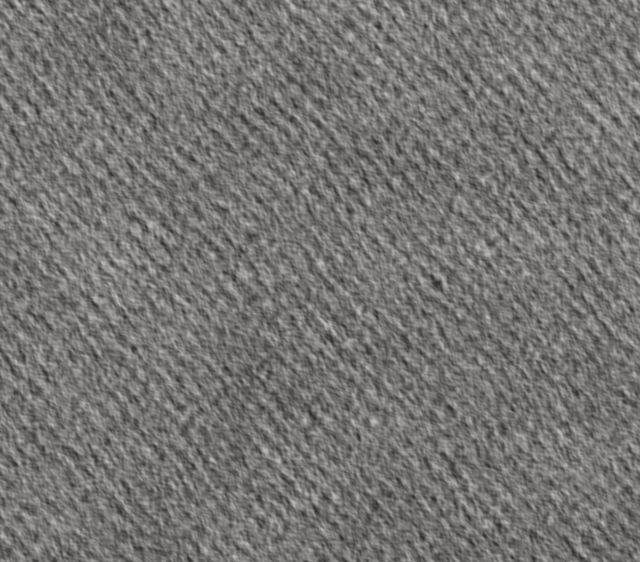
Reproduce this texture procedurally as a Shadertoy shader.

```glsl
vec2 randomGradient(vec2 cell) {
    vec3 h = fract(cell.xyx * vec3(0.1031, 0.1030, 0.0973));
    h += dot(h, h.yzx + 33.33);
    float angle = 6.2832 * fract((h.x + h.y) * h.z);
    return vec2(cos(angle), sin(angle));
}

float gradientNoise(vec2 p) {
    vec2 cell = floor(p), f = fract(p);
    vec2 w = f * f * f * (f * (f * 6.0 - 15.0) + 10.0);
    float a = dot(randomGradient(cell), f);
    float b = dot(randomGradient(cell + vec2(1, 0)), f - vec2(1, 0));
    float c = dot(randomGradient(cell + vec2(0, 1)), f - vec2(0, 1));
    float d = dot(randomGradient(cell + vec2(1, 1)), f - vec2(1, 1));
    return mix(mix(a, b, w.x), mix(c, d, w.x), w.y);
}

// Stretched noise whose long axis leans at the given angle
float strands(vec2 p, float angle, vec2 frequency) {
    vec2 along = vec2(cos(angle), sin(angle));
    vec2 q = vec2(dot(p, along), dot(p, vec2(-along.y, along.x)));
    return gradientNoise(q * frequency + 200.0);
}

// Rounded diagonal ribs, each crossed by short slanted stitches
float knit(vec2 p) {
    float angle = -0.83;
    vec2 along = vec2(cos(angle), sin(angle));
    float u = dot(p, along);
    float v = dot(p, vec2(-along.y, along.x)) * 35.0;
    v += 0.8 * gradientNoise(p * 3.0 + 40.0) + 0.28 * gradientNoise(p * 19.0 + 70.0);

    float phase = 6.2832 * v;
    float rib = sin(phase + 0.45 * sin(phase));
    float offset = 1.6 * gradientNoise(vec2(u * 9.0, v * 0.6) + 90.0);
    float stitch = sin(6.2832 * (u * 27.0 + offset + 0.8 * v));
    float strength = 0.9 + 0.9 * gradientNoise(p * 11.0 + 20.0);
    return strength * (0.070 * rib + 0.024 * stitch * (0.7 - 0.3 * rib));
}

void mainImage(out vec4 fragColor, in vec2 fragCoord) {
    vec2 p = fragCoord / iResolution.y;
    vec2 bent = p + 0.005 * vec2(gradientNoise(p * 19.0), gradientNoise(p * 19.0 + 50.0));

    // Yarn relief
    float shade = 0.458 + knit(p);
    shade += 0.10 * strands(bent, -0.90, vec2(26.0, 78.0));
    shade += 0.17 * strands(bent, -1.08, vec2(48.0, 125.0));

    // Fuzzy fibres lying in varied directions
    for (int i = 0; i < 3; i++) {
        float k = float(i);
        shade += 0.135 * strands(bent + 3.1 * k, -1.35 + 0.55 * k, vec2(70.0, 185.0));
    }

    // Broad wear and light falling off towards the lower edge
    shade += 0.05 * gradientNoise(p * 3.2 + 11.0) + 0.045 * gradientNoise(p * 8.0 + 31.0);
    shade += 0.035 * (p.y - 0.5);

    vec3 greyWool = vec3(1.012, 0.995, 0.985);
    fragColor = vec4(greyWool * clamp(shade, 0.20, 0.72), 1.0);
}
```
